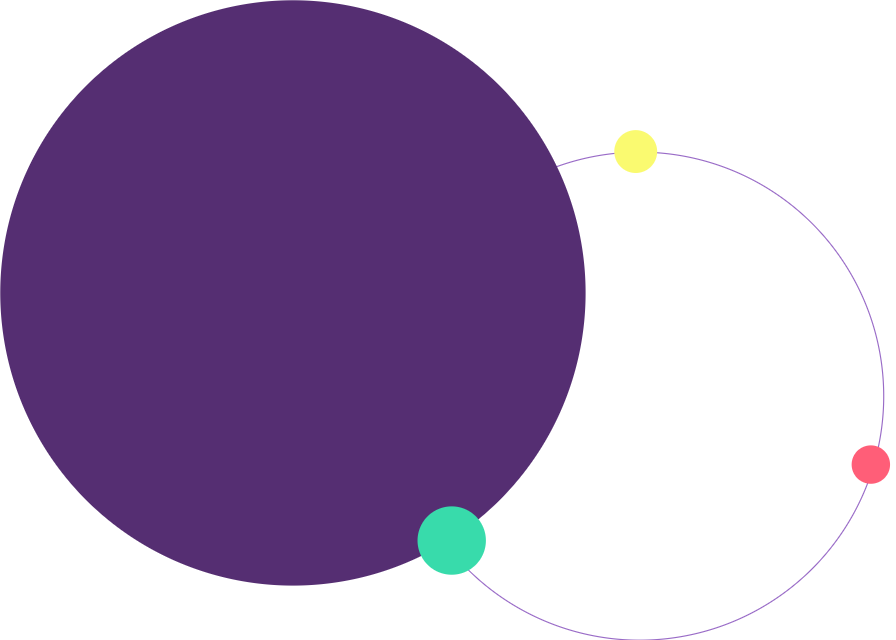
Reproduce this background procedurally as a WebGL 2 fragment shader.

```glsl
#version 300 es
precision highp float;

uniform vec2 u_resolution;
out vec4 fragColor;

const vec3 WHITE  = vec3(1.0);
const vec3 PURPLE = vec3(0.333, 0.180, 0.447);
const vec3 LILAC  = vec3(0.60, 0.42, 0.78);
const vec3 GREEN  = vec3(0.22, 0.86, 0.67);
const vec3 YELLOW = vec3(0.98, 0.98, 0.44);
const vec3 CORAL  = vec3(1.00, 0.37, 0.47);

// Smooth coverage of a filled disc
float disc(vec2 p, vec2 center, float radius, float pixel) {
    return clamp(0.5 + (radius - length(p - center)) / pixel, 0.0, 1.0);
}

// Thin circle outline: outer disc minus inner disc
float ring(vec2 p, vec2 center, float radius, float width, float pixel) {
    return disc(p, center, radius + 0.5 * width, pixel)
         - disc(p, center, radius - 0.5 * width, pixel);
}

void main() {
    // Canvas height is one unit
    vec2 p = gl_FragCoord.xy / u_resolution.y;
    float pixel = 1.0 / u_resolution.y;

    // Orbit behind the large disc
    vec3 color = mix(WHITE, LILAC, ring(p, vec2(0.9995, 0.381), 0.3813, 0.0018, pixel));
    color = mix(color, PURPLE, disc(p, vec2(0.4577, 0.5423), 0.4573, pixel));

    // Small discs along the orbit
    color = mix(color, GREEN, disc(p, vec2(0.7058, 0.1554), 0.0534, pixel));
    color = mix(color, YELLOW, disc(p, vec2(0.9933, 0.7632), 0.0335, pixel));
    color = mix(color, CORAL, disc(p, vec2(1.3607, 0.2741), 0.0300, pixel));

    fragColor = vec4(color, 1.0);
}
```
